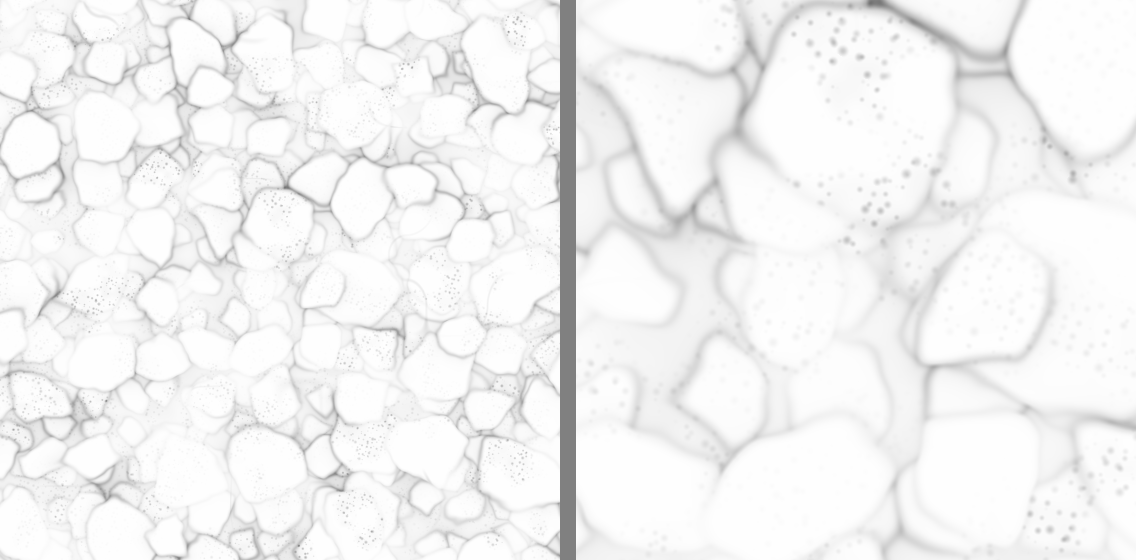
Left: the whole. Right: its middle third, enlarged.
Write a WebGL 1 fragment shader that draws this texture map.

```glsl
precision highp float;
// Ambient occlusion map of crushed gravel: white angular stones with soft grey contact lines.

uniform vec2 u_resolution;

const float TAU = 6.2831853;
const float STONE_WHITE = 0.997;
const float GAP_WHITE = 0.965;
const float LINE_DEPTH = 0.22;
const float LINE_WIDTH = 0.0035;
const float HALO_DEPTH = 0.075;
const float HALO_WIDTH = 0.010;

float hash(vec2 p) {
  return fract(sin(dot(p, vec2(127.1, 311.7))) * 43758.5453);
}

float noise(vec2 p) {
  vec2 i = floor(p);
  vec2 f = fract(p);
  f = f * f * (3.0 - 2.0 * f);
  float low = mix(hash(i), hash(i + vec2(1.0, 0.0)), f.x);
  float high = mix(hash(i + vec2(0.0, 1.0)), hash(i + vec2(1.0, 1.0)), f.x);
  return mix(low, high, f.y);
}

vec2 rotate(vec2 p, float angle) {
  float c = cos(angle);
  float s = sin(angle);
  return vec2(c * p.x - s * p.y, s * p.x + c * p.y);
}

// Irregular polygon with slightly rounded corners: smooth maximum of seven half planes.
float stoneDistance(vec2 p, vec2 id, float radius) {
  const float SHARPNESS = 30.0;
  vec2 q = rotate(p, TAU * hash(id + 3.7));
  q.x *= mix(0.72, 1.2, hash(id + 5.1));
  float sum = 0.0;
  for (int i = 0; i < 7; i++) {
    float k = float(i);
    float angle = (k + 0.85 * hash(id + k * 1.31)) * TAU / 7.0;
    float reach = radius * mix(0.75, 1.25, hash(id + k * 2.17 + 9.0));
    sum += exp(SHARPNESS * (dot(q, vec2(cos(angle), sin(angle))) - reach));
  }
  return log(sum) / SHARPNESS;
}

// Soft round pits of random size, one per cell.
float dots(vec2 p) {
  vec2 cell = floor(p);
  vec2 center = 0.5 + 0.4 * (vec2(hash(cell + 0.3), hash(cell + 4.1)) - 0.5);
  float size = 0.42 * hash(cell + 8.7);
  return smoothstep(size, 0.0, length(fract(p) - center)) * smoothstep(0.1, 0.4, size);
}

// Pits gathered in loose patches.
float pitting(vec2 p) {
  float patches = smoothstep(0.35, 0.75, noise(p * 26.0 + 4.0));
  float pits = dots(rotate(p, 0.6) * 95.0) + dots(rotate(p, 1.9) * 120.0);
  return pits * patches + 0.15 * patches * noise(p * 80.0 + 13.0);
}

// Short faint ridges, following pieces of a noise contour.
float ridges(vec2 p) {
  float contour = abs(noise(p * 11.0 + 31.0) - 0.5);
  float pieces = smoothstep(0.6, 0.85, noise(p * 9.0 + 57.0));
  return pieces * smoothstep(0.035, 0.0, contour);
}

// Lays one grid of scattered stones over the shade below it.
float addStones(float shade, vec2 p, float cells, float density, float seed,
                float surface, float contact) {
  vec2 home = floor(p * cells);
  for (int y = -1; y <= 1; y++) {
    for (int x = -1; x <= 1; x++) {
      vec2 cell = home + vec2(float(x), float(y));
      vec2 id = cell + seed;
      if (hash(id + 0.5) < density) {
        vec2 jitter = vec2(hash(id + 1.3), hash(id + 2.9)) - 0.5;
        vec2 center = cell + 0.5 + 0.4 * jitter;
        float radius = mix(0.35, 0.46, hash(id + 6.3));
        float d = stoneDistance(p * cells - center, id, radius) / cells;

        float rough = hash(id + 7.7);
        float tone = STONE_WHITE - surface * mix(0.05, 1.0, rough * rough);
        float strength = contact * mix(0.35, 1.0, hash(id + 8.9));
        float halo = HALO_DEPTH * strength * exp(-max(d, 0.0) / HALO_WIDTH);
        float line = LINE_DEPTH * strength * exp(-d * d / (LINE_WIDTH * LINE_WIDTH));
        float cover = smoothstep(0.002, -0.002, d);
        shade = mix(shade * (1.0 - halo), tone, cover) * (1.0 - line);
      }
    }
  }
  return shade;
}

void main() {
  vec2 uv = gl_FragCoord.xy / min(u_resolution.x, u_resolution.y);

  // Slightly uneven outlines
  vec2 warp = vec2(noise(uv * 24.0), noise(uv * 24.0 + 40.0)) - 0.5;
  vec2 fine = vec2(noise(uv * 65.0 + 8.0), noise(uv * 65.0 + 70.0)) - 0.5;
  vec2 p = uv + 0.013 * warp + 0.005 * fine;

  // Surface detail and uneven contact darkness shared by all layers
  float surface = 0.26 * pitting(uv) + 0.10 * ridges(uv);
  float contact = mix(0.15, 1.0, smoothstep(0.2, 0.85, noise(uv * 15.0 + 90.0)));

  // Small gravel below, medium and large stones above, a few loose ones on top
  float shade = GAP_WHITE + 0.03 * noise(uv * 30.0) - 0.3 * surface;
  shade = addStones(shade, p, 15.0, 1.0, 11.0, surface, contact);
  shade = addStones(shade, p + 0.071, 10.0, 0.8, 83.0, surface, contact);
  shade = addStones(shade, p + 0.037, 6.8, 0.6, 47.0, surface, contact);
  shade = addStones(shade, p + 0.019, 11.0, 0.12, 129.0, surface, contact);

  gl_FragColor = vec4(vec3(clamp(shade, 0.0, 1.0)), 1.0);
}
```
